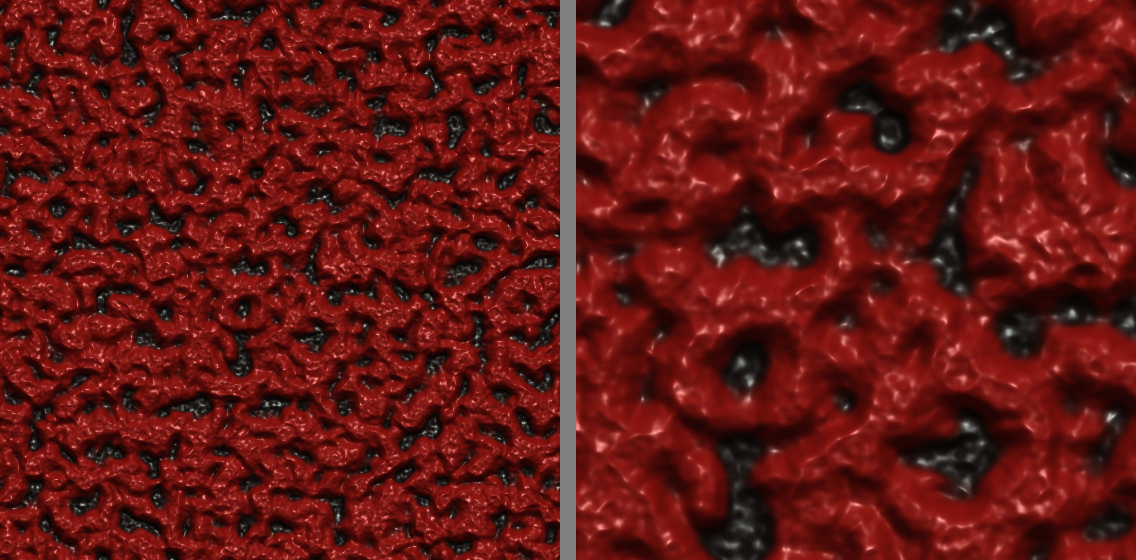
Left, the full canvas; right, a detail of the centre.
A three.js fragment shader for this texture:

```glsl
varying vec2 vUv;

const vec3 RED_FLESH = vec3(0.465, 0.060, 0.045);
const vec3 PIT_BLACK = vec3(0.100, 0.070, 0.060);
const vec3 GLOSS = vec3(0.57, 0.62, 0.61);
const vec3 LIGHT_DIR = vec3(0.10, 0.56, 0.82);
const float RELIEF = 0.024;
const float STEP = 0.0015;

// Random unit gradient for a lattice cell, wrapped at the period
vec2 cellGradient(vec2 cell, float period, float seed) {
  vec3 q = fract(vec3(mod(cell, period), seed).xyx * vec3(0.1031, 0.1030, 0.0973) + seed * 0.137);
  q += dot(q, q.yzx + 33.33);
  float angle = 6.28318 * fract((q.x + q.y) * q.z);
  return vec2(cos(angle), sin(angle));
}

// Tiling gradient noise, roughly -0.7 to 0.7
float noise(vec2 uv, float period, float seed) {
  vec2 p = uv * period;
  vec2 i = floor(p);
  vec2 f = p - i;
  vec2 w = f * f * f * (f * (f * 6.0 - 15.0) + 10.0);
  vec2 e = vec2(1.0, 0.0);
  float a = dot(cellGradient(i, period, seed), f);
  float b = dot(cellGradient(i + e.xy, period, seed), f - e.xy);
  float c = dot(cellGradient(i + e.yx, period, seed), f - e.yx);
  float d = dot(cellGradient(i + e.xx, period, seed), f - e.xx);
  return mix(mix(a, b, w.x), mix(c, d, w.x), w.y);
}

// Winding lumps and pits: 0 on a pit floor, 1 on a plateau
float lumps(vec2 uv) {
  vec2 warp = vec2(noise(uv, 13.0, 1.0), noise(uv, 13.0, 2.0));
  vec2 p = uv + 0.016 * warp;
  float h = noise(p, 24.0, 3.0) + 0.40 * noise(p, 41.0, 4.0);
  return smoothstep(-0.55, 0.30, h);
}

// Lumps with soft creases and a fine wet grain
float surface(vec2 uv) {
  float fold = noise(uv, 47.0, 5.0);
  float crease = sqrt(fold * fold + 0.006);
  float grain = noise(uv, 140.0, 6.0);
  return lumps(uv) - 0.26 * crease + 0.050 * grain;
}

vec3 surfaceNormal(vec2 uv) {
  float h = surface(uv);
  float dx = surface(uv + vec2(STEP, 0.0)) - h;
  float dy = surface(uv + vec2(0.0, STEP)) - h;
  return normalize(vec3(-vec2(dx, dy) * RELIEF / STEP, 1.0));
}

// Broad sheen, tight glints and a speckled shine on the pit walls
float wetGloss(vec3 normal, vec3 light, float sparkle, float pit) {
  vec3 halfway = normalize(light + vec3(0.0, 0.0, 1.0));
  float facing = max(dot(normal, halfway), 0.0);
  float sheen = 0.13 * pow(facing, 9.0) * (0.45 + sparkle);
  float glint = 0.68 * pow(facing, 48.0) * sparkle * sparkle;
  float speckle = 0.30 * pit * pow(facing, 6.0) * sparkle;
  return sheen + glint + speckle;
}

void main() {
  vec3 light = normalize(LIGHT_DIR);
  vec3 normal = surfaceNormal(vUv);
  float height = lumps(vUv);

  // Red on the lumps, black in the pits
  float flesh = smoothstep(0.06, 0.42, height);
  vec3 albedo = mix(PIT_BLACK, RED_FLESH, flesh);
  float diffuse = max(dot(normal, light), 0.0);
  float occlusion = mix(0.70, 1.0, smoothstep(0.05, 0.60, height));
  vec3 color = albedo * (0.30 + 0.86 * diffuse) * occlusion;

  // Wet highlights
  float sparkle = smoothstep(-0.35, 0.45, noise(vUv, 125.0, 7.0));
  color += GLOSS * wetGloss(normal, light, sparkle, 1.0 - flesh);

  gl_FragColor = vec4(color, 1.0);
}
```
